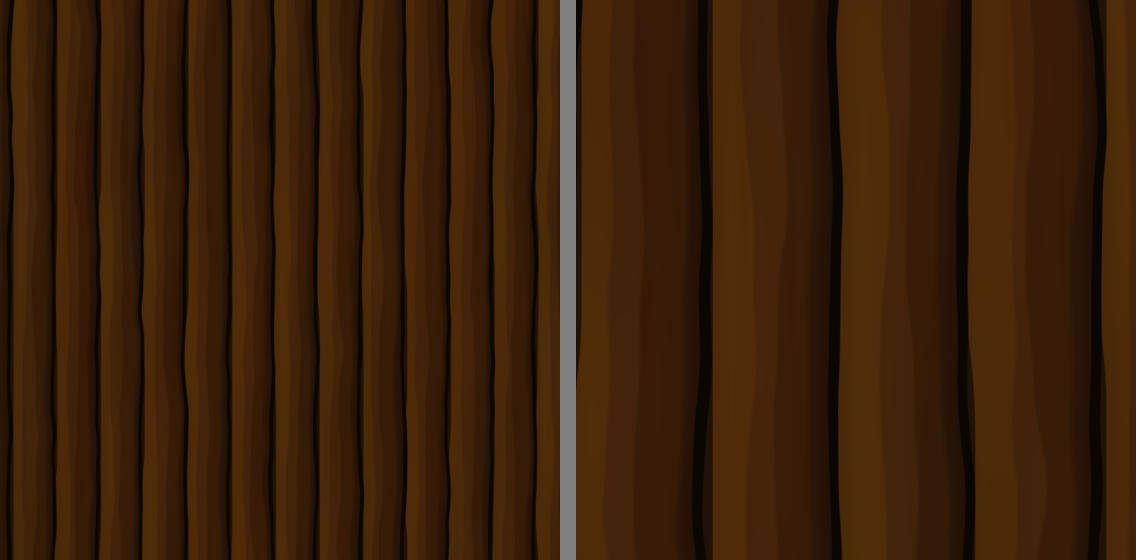
Left, the full canvas; right, a detail of the centre.
This texture is drawn by a Shadertoy shader. Its source:

```glsl
const float PLANKS = 12.8;          // planks across the canvas
const float FIRST_GAP = 0.0175;     // position of the first gap
const float GAP_HALF = 0.040;       // half gap width, in planks
const float EDGE_WANDER = 0.13;     // sideways drift of the gaps
const float BAND_WANDER = 0.20;     // drift of the tone bands
const float BAND_SOFT = 0.018;
const float TONE_VARIATION = 0.16;

const vec3 LIGHT = vec3(0.295, 0.172, 0.033);
const vec3 MID   = vec3(0.252, 0.142, 0.038);
const vec3 BROWN = vec3(0.212, 0.112, 0.030);
const vec3 DARK  = vec3(0.165, 0.088, 0.028);
const vec3 GAP   = vec3(0.040, 0.022, 0.007);
const vec3 RED_TINT = vec3(1.04, 0.93, 0.95);

float hash(vec2 p) {
    return fract(sin(dot(p, vec2(127.1, 311.7))) * 43758.5);
}

float noise(vec2 p) {
    vec2 cell = floor(p), f = fract(p);
    f = f * f * (3.0 - 2.0 * f);
    return mix(mix(hash(cell), hash(cell + vec2(1, 0)), f.x),
               mix(hash(cell + vec2(0, 1)), hash(cell + vec2(1, 1)), f.x), f.y);
}

// Smooth random value along y, independent for each integer lane
float drift(float lane, float y) {
    return noise(vec2(lane, y + 17.3 * hash(vec2(lane, 4.0))));
}

// Gap centre: mostly straight with uneven, hand-cut bends
float gapCentre(float id, float y) {
    float wave = 0.65 * drift(id, y * 9.0) + 0.35 * drift(id + 40.0, y * 23.0);
    return id + EDGE_WANDER * (wave - 0.5);
}

// Wavering boundary between two tones
float band(float t, float border, float lane, float y, float soft) {
    float wave = 0.7 * drift(lane, y * 6.0) + 0.3 * drift(lane + 9.0, y * 17.0);
    float edge = border + BAND_WANDER * (wave - 0.5);
    return smoothstep(edge - soft, edge + soft, t);
}

void mainImage(out vec4 fragColor, in vec2 fragCoord) {
    vec2 uv = fragCoord / iResolution.xy;
    float x = (uv.x - FIRST_GAP) * PLANKS;
    float y = uv.y;
    float pixel = PLANKS / iResolution.x;

    // Find the plank between its two bent gaps
    float id = floor(x);
    if (x < gapCentre(id, y)) id -= 1.0;
    else if (x > gapCentre(id + 1.0, y)) id += 1.0;
    float left = gapCentre(id, y);
    float right = gapCentre(id + 1.0, y);
    float t = (x - left) / (right - left);

    // Painted tone bands, light on the left and dark on the right
    float soft = max(BAND_SOFT, pixel);
    float lane = id * 7.0 + 100.0;
    float shift = 0.10 * (hash(vec2(id, 8.0)) - 0.5);
    vec3 color = mix(LIGHT, MID, band(t, 0.33 + shift, lane, y, soft));
    color = mix(color, BROWN, band(t, 0.54 + shift, lane + 1.0, y, soft));
    color = mix(color, DARK, band(t, 0.83, lane + 2.0, y, 2.0 * soft));

    // Broad stains and faint long grain
    float stain = noise(vec2(x * 1.6 + id * 5.0, y * 5.0));
    float grain = noise(vec2(x * 9.0 + id * 3.0, y * 4.0));
    color *= 1.0 + TONE_VARIATION * (0.65 * stain + 0.35 * grain - 0.5);
    color = mix(color, color * RED_TINT, noise(vec2(id * 3.7, y * 3.0)));

    // Dark sliver left by the straight side of the plank
    float sliver = 0.085 * smoothstep(0.25, 0.6, drift(id + 70.0, y * 5.0));
    float inside = smoothstep(-pixel, pixel, x - id - sliver);
    color = mix(mix(color, DARK * 0.65, 0.85), color, inside);

    // Shadow beside the gaps, wider on the right side of the plank
    color *= 1.0 - 0.40 * exp(-(right - x) / 0.07);
    color *= 1.0 - 0.15 * exp(-(x - left) / 0.05);

    // Gap with slightly uneven thickness
    float nearId = t < 0.5 ? id : id + 1.0;
    float halfWidth = GAP_HALF * (0.8 + 0.4 * drift(nearId + 20.0, y * 12.0));
    float gapDistance = min(x - left, right - x) - halfWidth;
    color = mix(GAP, color, smoothstep(-pixel, pixel, gapDistance));

    fragColor = vec4(color, 1.0);
}
```
